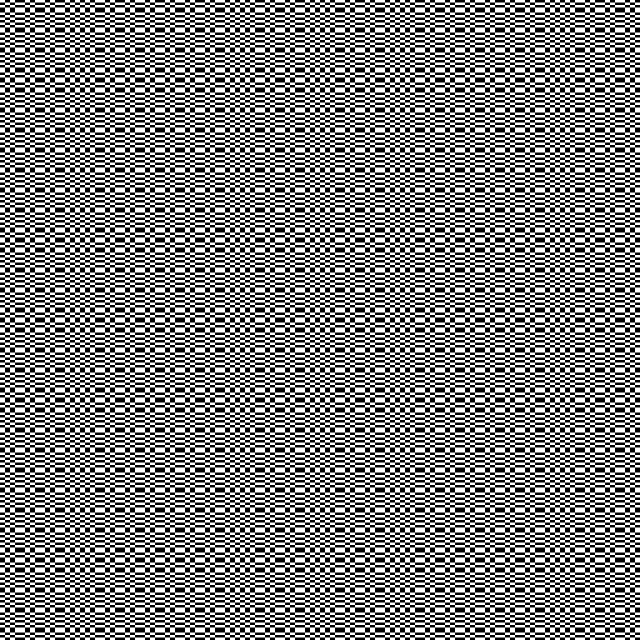
Reproduce this pattern procedurally as a WebGL 2 fragment shader.

```glsl
#version 300 es
precision highp float;
// Black and white weave made from the product of two square waves, one across
// and one down. Each wave takes its sign from the parity of chosen bits of the
// cell index, which gives runs of one or two cells in a nested rhythm.

uniform vec2 u_resolution;
out vec4 fragColor;

const float CELLS = 256.0;     // finest cells along each side
const int COLUMN_BITS = 234;   // index bits that flip the columns
const int ROW_BITS = 237;      // index bits that flip the rows
const vec3 WHITE = vec3(1.0);
const vec3 BLACK = vec3(0.0);

// +1 when an even number of the chosen bits is set, otherwise -1
float paritySign(int index, int bits) {
    int p = index & bits;
    p ^= p >> 4;
    p ^= p >> 2;
    p ^= p >> 1;
    return 1.0 - 2.0 * float(p & 1);
}

// Square wave, blended over one pixel at the nearest cell edge
float parityWave(float x, int bits, float pixelWidth) {
    float edge = floor(x + 0.5);
    float blend = clamp((x - edge) / pixelWidth + 0.5, 0.0, 1.0);
    int cell = int(edge);
    return mix(paritySign(cell - 1, bits), paritySign(cell, bits), blend);
}

void main() {
    vec2 cellPos = gl_FragCoord.xy / u_resolution * CELLS;
    vec2 pixelSize = CELLS / u_resolution;

    float columns = parityWave(cellPos.x, COLUMN_BITS, pixelSize.x);
    float rows = parityWave(cellPos.y, ROW_BITS, pixelSize.y);

    // Equal signs give white, opposite signs give black
    float tone = 0.5 + 0.5 * columns * rows;
    fragColor = vec4(mix(BLACK, WHITE, tone), 1.0);
}
```
